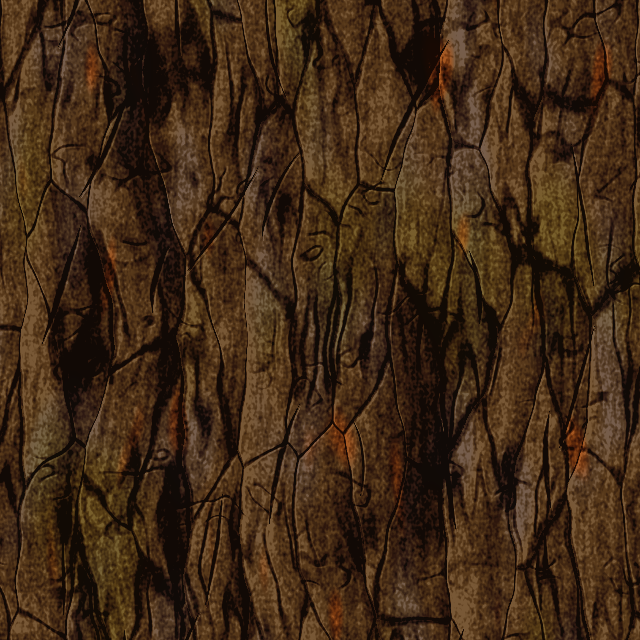
Give the GLSL for this texture, as a WebGL 1 fragment shader.

```glsl
precision highp float;
uniform vec2 u_resolution;

// Colours, from deep crack to lit ridge
const vec3 CRACK_BROWN = vec3(0.065, 0.036, 0.018);
const vec3 RED_BROWN = vec3(0.18, 0.09, 0.05);
const vec3 MID_BROWN = vec3(0.25, 0.15, 0.07);
const vec3 OCHRE = vec3(0.34, 0.22, 0.10);
const vec3 PALE_TAN = vec3(0.47, 0.345, 0.21);
const vec3 GREY_TINT = vec3(0.98, 1.08, 1.55);
const vec3 MOSS_TINT = vec3(1.0, 1.12, 0.72);
const vec3 RUST_TINT = vec3(1.55, 1.0, 0.45);

// Feature sizes, as repeats across the canvas
const vec2 PLATE_SCALE = vec2(13.0, 3.4);
const vec2 FURROW_SCALE = vec2(10.0, 1.7);
const vec2 SPLIT_SCALE = vec2(26.0, 4.5);
const vec2 CHIP_SCALE = vec2(24.0, 30.0);
const vec2 FIBRE_SCALE = vec2(105.0, 9.0);
const vec2 GASH_SCALE = vec2(5.0, 3.5);
const vec2 GRAIN_SCALE = vec2(235.0, 175.0);

// Strengths
const float BASE_HEIGHT = 0.64;
const float WARP = 0.045;
const float RELIEF = 0.55;
const float LIGHT_STEP = 0.0032;
const float GRAIN = 0.36;
const float GASH_WIDTH = 0.0048;
const float GASH_LENGTH = 0.13;

vec2 hash2(vec2 p) {
  vec3 a = fract(p.xyx * vec3(0.1031, 0.1030, 0.0973));
  a += dot(a, a.yzx + 33.33);
  return fract((a.xx + a.yz) * a.zy);
}

float dotGrad(vec2 cell, vec2 corner, vec2 f) {
  return dot(hash2(cell + corner) * 2.0 - 1.0, f - corner);
}

// Gradient noise, roughly -0.7 to 0.7
float noise(vec2 p) {
  p += 57.0;
  vec2 i = floor(p), f = fract(p);
  vec2 u = f * f * f * (f * (f * 6.0 - 15.0) + 10.0);
  vec2 x = vec2(1.0, 0.0);
  return mix(mix(dotGrad(i, x.yy, f), dotGrad(i, x.xy, f), u.x),
             mix(dotGrad(i, x.yx, f), dotGrad(i, x.xx, f), u.x), u.y);
}

// Thin line along the zero crossings of noise
float crackLine(vec2 p, float width) {
  return 1.0 - smoothstep(0.15 * width, width, abs(noise(p)));
}

// Voronoi plates: x = edge gap, y = plate id, z = sideways offset from centre
vec3 plates(vec2 p) {
  vec2 cell = floor(p), f = fract(p), offset = vec2(0.0);
  float near = 9.0, second = 9.0, id = 0.0;
  for (int j = -1; j <= 1; j++) {
    for (int i = -1; i <= 1; i++) {
      vec2 g = vec2(float(i), float(j));
      vec2 rnd = hash2(cell + g + 11.0);
      vec2 d = g + rnd - f;
      float dist = length(d);
      if (dist < near) {
        second = near; near = dist; offset = d; id = fract(rnd.x * 7.3 + rnd.y * 5.1);
      } else second = min(second, dist);
    }
  }
  return vec3(second - near, id, offset.x);
}

// Scattered, tapered, slightly bent gashes that mostly lean right
float gashes(vec2 p) {
  vec2 cell = floor(p * GASH_SCALE);
  float cut = 0.0;
  for (int j = -1; j <= 1; j++) {
    for (int i = -1; i <= 1; i++) {
      vec2 c = cell + vec2(float(i), float(j));
      vec2 a = hash2(c + 71.0), b = hash2(c + 143.0);
      vec2 d = p - (c + a) / GASH_SCALE;
      float lean = mix(-0.25, 0.65, b.x);
      vec2 dir = vec2(sin(lean), cos(lean));
      float along = dot(d, dir) / (GASH_LENGTH * mix(0.4, 1.0, b.y));
      float across = dot(d, vec2(dir.y, -dir.x)) + (a.x - 0.5) * 0.03 * along * along;
      float taper = 1.0 - along * along;
      float width = GASH_WIDTH * mix(0.5, 1.3, a.y) * max(taper, 0.02);
      cut = max(cut, step(0.0, taper) * (1.0 - smoothstep(0.35, 1.0, abs(across) / width)));
    }
  }
  return cut;
}

vec2 warped(vec2 p) {
  vec2 broad = vec2(noise(p * vec2(5.0, 3.0)), noise(p * 4.0 + 9.0));
  vec2 ragged = vec2(noise(p * vec2(24.0, 16.0) + 5.0), noise(p * 20.0 + 27.0));
  return p + WARP * broad + 0.012 * ragged;
}

float barkHeight(vec2 p) {
  vec2 q = warped(p);
  vec3 plate = plates(q * PLATE_SCALE);
  float patchy = noise(q * vec2(9.0, 5.0) + 40.0);
  float gap = 0.03 + 0.2 * smoothstep(-0.25, 0.45, patchy);
  float seam = 1.0 - smoothstep(0.2 * gap, gap, plate.x);
  float furrow = smoothstep(0.1, 0.34, noise(q * FURROW_SCALE + 31.0));
  float split = crackLine(q * SPLIT_SCALE, 0.11) * smoothstep(-0.12, 0.2, patchy);
  float chip = crackLine(q * CHIP_SCALE, 0.09) * smoothstep(0.08, 0.3, noise(q * 13.0 + 3.0));
  float fibre = noise(q * FIBRE_SCALE) + 0.6 * noise(q * FIBRE_SCALE * 0.45 + 8.0);
  float lump = noise(q * vec2(30.0, 18.0)) + 0.6 * noise(q * vec2(70.0, 50.0));
  float h = BASE_HEIGHT + 0.2 * (plate.y - 0.5) + 0.16 * plate.z;
  h += 0.2 * fibre + 0.2 * lump - 0.27 * furrow;
  return h - 0.42 * max(seam, split) - 0.3 * chip - 0.45 * gashes(p + 0.25 * (q - p));
}

vec3 barkRamp(float t) {
  vec3 c = mix(CRACK_BROWN, RED_BROWN, smoothstep(0.2, 0.38, t));
  c = mix(c, MID_BROWN, smoothstep(0.38, 0.51, t));
  c = mix(c, OCHRE, smoothstep(0.51, 0.66, t));
  return mix(c, PALE_TAN, smoothstep(0.66, 0.86, t));
}

void main() {
  vec2 p = gl_FragCoord.xy / min(u_resolution.x, u_resolution.y);

  // Relief lit from the upper left, plus fine grain
  float h = barkHeight(p);
  float slope = h - barkHeight(p + LIGHT_STEP * vec2(-0.75, 0.66));
  float grain = noise(p * GRAIN_SCALE) + 0.7 * noise(p * GRAIN_SCALE * 0.5 + 13.0);
  vec3 colour = barkRamp(h + RELIEF * slope + GRAIN * grain);

  // Weathered grey, mossy and rusty streaks
  float grey = smoothstep(0.0, 0.3, noise(p * vec2(13.0, 5.0) + 80.0));
  float moss = smoothstep(0.05, 0.35, noise(p * vec2(9.0, 2.5) + 19.0));
  float rust = smoothstep(0.27, 0.45, noise(p * vec2(20.0, 5.0) + 63.0));
  colour *= mix(vec3(1.0), GREY_TINT, 0.8 * grey);
  colour *= mix(vec3(1.0), MOSS_TINT, 0.7 * moss);
  colour *= mix(vec3(1.0), RUST_TINT, 0.7 * rust);
  gl_FragColor = vec4(colour, 1.0);
}
```
